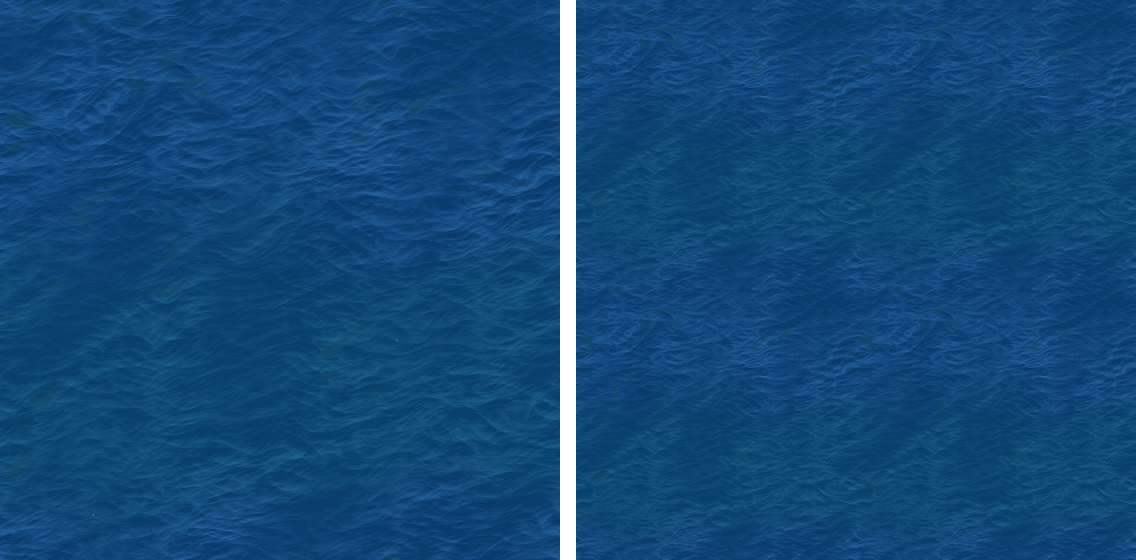
Left: one tile. Right: repeated 2 by 2.
This texture is drawn by a WebGL 2 fragment shader. Its source:

```glsl
#version 300 es
precision highp float;
// Open sea from above: slanted swells carrying several layers of short ripples.
// Ridged gradient noise on sheared, wrapping lattices is lit by its slope, and
// the light blends deep to lit water; hue drifts between blue and teal.

#define BLUE_DEEP vec3(0.036, 0.228, 0.422)
#define BLUE_LIT  vec3(0.125, 0.352, 0.588)
#define TEAL_DEEP vec3(0.030, 0.244, 0.418)
#define TEAL_LIT  vec3(0.092, 0.350, 0.510)
#define WEED      vec3(0.085, 0.275, 0.365)
#define RIPPLE_CELLS vec2(7.0, 19.0)
#define RIPPLE_GAIN 1.15
#define SWELL_GAIN 0.32
#define STREAK_GAIN 0.14
#define WARP 0.030
#define SLOPE_STEP 0.0014
#define FLECK_CELLS 80.0

uniform vec2 u_resolution;
out vec4 fragColor;

const float TAU = 6.2831853;

float hash(vec2 cell, float seed) {
    return fract(sin(dot(cell, vec2(127.1, 311.7)) + seed * 17.31) * 43758.5453);
}

// Brings a lattice cell back into one tile; rows step by slant per turn in x.
vec2 wrapCell(vec2 cell, vec2 cells, float slant) {
    float turns = floor((cell.x + 0.5) / cells.x);
    float row = floor(mod(cell.y + turns * slant + 0.5, cells.y));
    return vec2(cell.x - turns * cells.x, row);
}

float corner(vec2 cell, vec2 offset, vec2 cells, float slant, float seed) {
    float angle = TAU * hash(wrapCell(cell, cells, slant), seed);
    return dot(vec2(cos(angle), sin(angle)), offset);
}

// Tiling gradient noise, about -0.7 to 0.7, stretched along slope slant / cells.y.
float waveNoise(vec2 p, vec2 cells, float slant, float seed) {
    vec2 q = vec2(p.x * cells.x, p.y * cells.y - p.x * slant);
    vec2 c = floor(q);
    vec2 f = q - c;
    vec2 u = f * f * f * (f * (f * 6.0 - 15.0) + 10.0);
    vec2 e = vec2(1.0, 0.0);
    float low = mix(corner(c, f, cells, slant, seed),
                    corner(c + e.xy, f - e.xy, cells, slant, seed), u.x);
    float high = mix(corner(c + e.yx, f - e.yx, cells, slant, seed),
                     corner(c + e.xx, f - e.xx, cells, slant, seed), u.x);
    return mix(low, high, u.y);
}

float crest(float n) {
    float ridge = max(1.0 - 2.3 * abs(n), 0.0);
    return ridge * ridge;
}

// Zero-centred light of the ripple layers: lit upper faces, bright crests.
float ripples(vec2 p) {
    float sum = 0.0;
    vec4 gains = vec4(0.32, 0.36, 0.30, 0.18);
    vec2 cells = RIPPLE_CELLS;
    for (int i = 0; i < 4; i++) {
        float slope = (i % 2 == 0) ? 0.3 : -0.1;
        float slant = floor(cells.y * slope + 0.5);
        float seed = 3.0 + float(i);
        float n = waveNoise(p, cells, slant, seed);
        float above = waveNoise(p + vec2(0.0, SLOPE_STEP), cells, slant, seed);
        float face = (abs(above) - abs(n)) / (SLOPE_STEP * cells.y);
        sum += gains[i] * (0.5 * face + 0.6 * (crest(n) - 0.4) + 0.4 * n);
        p += vec2(0.12, 0.18) * n / cells.y;
        cells *= 2.0;
    }
    return sum;
}

// Rare pale specks of foam, one jittered dot per chosen cell.
float flecks(vec2 p) {
    vec2 q = p * FLECK_CELLS;
    vec2 cell = floor(q);
    vec2 centre = 0.3 + 0.4 * vec2(hash(cell, 31.0), hash(cell, 32.0));
    float dotMask = 1.0 - smoothstep(0.03, 0.16, length(q - cell - centre));
    return dotMask * step(0.998, hash(cell, 33.0));
}

void main() {
    vec2 uv = gl_FragCoord.xy / u_resolution;

    // Bend the wave lines
    vec2 p = uv;
    p += WARP * vec2(waveNoise(uv, vec2(5.0), 0.0, 11.0),
                     waveNoise(uv, vec2(5.0, 6.0), 0.0, 12.0));
    p += 0.3 * WARP * vec2(waveNoise(uv, vec2(14.0, 18.0), 0.0, 13.0),
                           waveNoise(uv, vec2(15.0, 17.0), 0.0, 14.0));

    // Light level: swell, ripples gathered in rough patches, diagonal streaks
    float swell = waveNoise(p, vec2(3.0, 7.0), 3.0, 1.0);
    float swellCrest = crest(swell * 1.5);
    float patches = waveNoise(uv, vec2(4.0, 5.0), 1.0, 2.0);
    float chop = clamp(0.85 + 0.8 * patches + 0.35 * (swellCrest - 0.2), 0.45, 1.3);
    float streak = waveNoise(p, vec2(9.0, 62.0), -62.0, 21.0);
    float light = 0.30 + RIPPLE_GAIN * chop * ripples(p);
    light += SWELL_GAIN * (0.9 * swell + 0.6 * (swellCrest - 0.3) + 0.5 * patches);
    light += STREAK_GAIN * streak * smoothstep(-0.2, 0.4, swell);
    light = min(0.5 * (light + sqrt(light * light + 0.02)), 1.25);

    // Hue drift: a teal band in the lower half with ragged borders
    float band = 0.5 + 0.5 * cos(TAU * (uv.y - 0.33));
    band += 0.5 * waveNoise(uv, vec2(3.0, 4.0), 1.0, 22.0);
    float teal = smoothstep(0.2, 0.9, band);
    vec3 water = mix(mix(BLUE_DEEP, BLUE_LIT, light), mix(TEAL_DEEP, TEAL_LIT, light), teal);

    // Olive slivers along some swell crests
    float sliver = waveNoise(p, vec2(18.0, 64.0), 20.0, 23.0);
    float weed = smoothstep(0.05, 0.35, sliver) * smoothstep(0.3, 0.8, swellCrest);
    weed *= smoothstep(-0.05, 0.3, waveNoise(uv, vec2(6.0), 2.0, 24.0));
    water = mix(water, WEED, 0.55 * weed);

    water = mix(water, vec3(0.55, 0.68, 0.78), 0.6 * flecks(uv));
    fragColor = vec4(water, 1.0);
}
```
